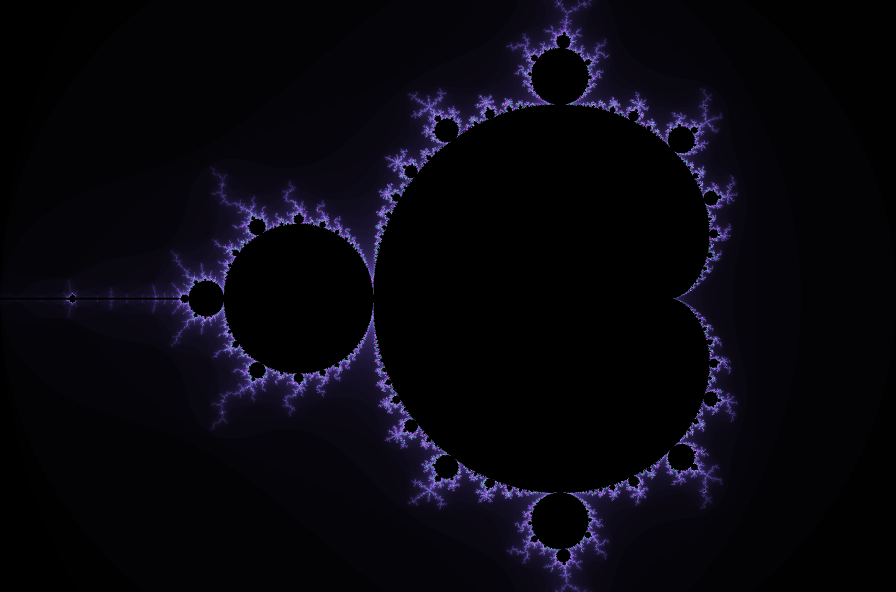
Give the GLSL for this background, as a Shadertoy shader.

```glsl
// Mandelbrot set in black, rimmed by violet filaments and coloured sparks on near-black.

const int MAX_STEPS = 256;
const int AA = 2;                       // samples per pixel side
const float VIEW_WIDTH = 3.0;           // plane units across the canvas
const vec2 VIEW_TOP_LEFT = vec2(-2.0, 1.0);
const vec3 VIOLET = vec3(0.54, 0.41, 1.0);

// Closed-form test for the main cardioid and the disc to its left.
bool inMainBody(vec2 c) {
    float y2 = c.y * c.y;
    float a = c.x - 0.25;
    float q = a * a + y2;
    bool cardioid = q * (q + a) < 0.25 * y2;
    bool disc = (c.x + 1.0) * (c.x + 1.0) + y2 < 0.0625;
    return cardioid || disc;
}

// Steps until z escapes, or -1 if it stays bounded.
float escapeSteps(vec2 c) {
    if (inMainBody(c)) return -1.0;
    vec2 z = vec2(0.0);
    for (int i = 0; i < MAX_STEPS; i++) {
        z = vec2(z.x * z.x - z.y * z.y, 2.0 * z.x * z.y) + c;
        if (dot(z, z) > 4.0) return float(i);
    }
    return -1.0;
}

// Faint violet glow far out, cycling bright hues close to the rim.
vec3 escapeColor(float steps) {
    if (steps < 0.0) return vec3(0.0);
    vec3 glow = VIOLET * min(pow(steps / 50.0, 1.2), 0.8);
    vec3 phase = vec3(0.05, 0.38, 0.0);
    vec3 spark = vec3(0.5, 0.48, 0.75)
               + vec3(0.4, 0.4, 0.25) * cos(6.2832 * (steps * 0.037 + phase));
    return mix(glow, spark, smoothstep(32.0, 60.0, steps));
}

// Dark needle along the negative real axis.
float needleMask(vec2 c, float pixel) {
    float line = 1.0 - smoothstep(0.002, 0.002 + pixel, abs(c.y));
    return line * (1.0 - step(-1.4, c.x));
}

void mainImage(out vec4 fragColor, in vec2 fragCoord) {
    float pixel = VIEW_WIDTH / iResolution.x;
    vec3 color = vec3(0.0);

    // Average a grid of samples inside the pixel.
    for (int j = 0; j < AA; j++) {
        for (int i = 0; i < AA; i++) {
            vec2 offset = (vec2(i, j) + 0.5) / float(AA) - 0.5;
            vec2 fromTopLeft = fragCoord + offset - vec2(0.0, iResolution.y);
            vec2 c = VIEW_TOP_LEFT + fromTopLeft * pixel;
            color += escapeColor(escapeSteps(c)) * (1.0 - needleMask(c, pixel));
        }
    }
    fragColor = vec4(color / float(AA * AA), 1.0);
}
```
